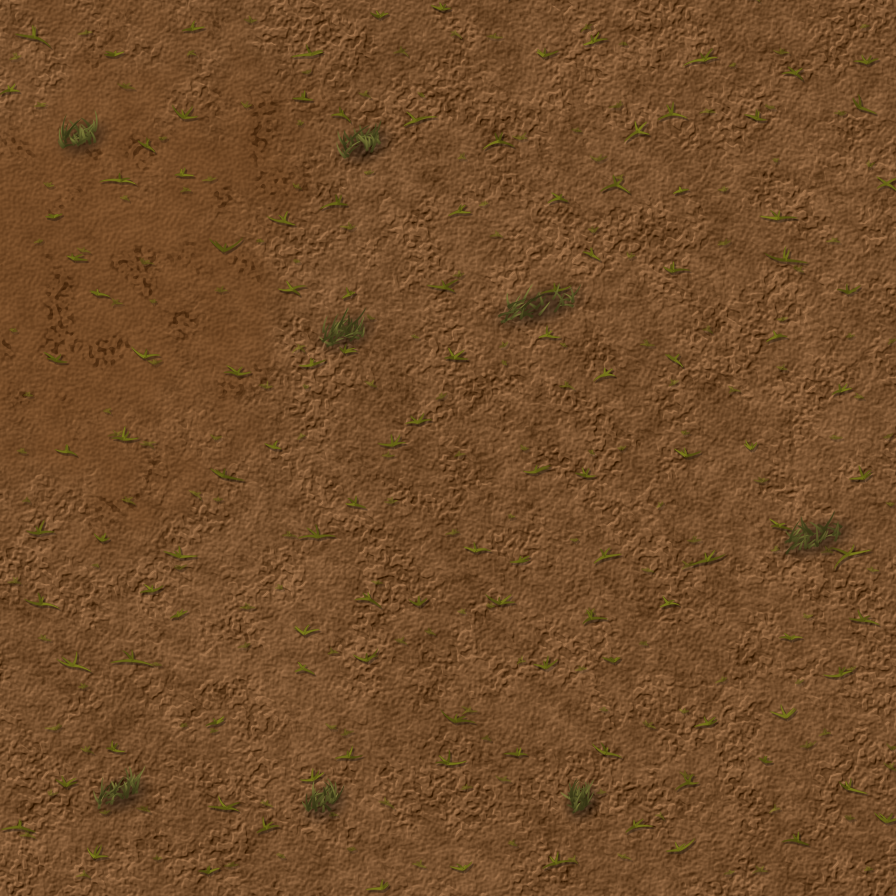
A three.js fragment shader for this texture:

```glsl
varying vec2 vUv;

const vec3 SOIL_DARK = vec3(0.28, 0.165, 0.06);
const vec3 SOIL_LIGHT = vec3(0.52, 0.36, 0.22);
const vec3 SMOOTH_TINT = vec3(0.99, 0.94, 0.85);
const vec3 SPRIG_DARK = vec3(0.31, 0.30, 0.05);
const vec3 SPRIG_LIGHT = vec3(0.50, 0.50, 0.11);
const vec3 TUFT_DARK = vec3(0.20, 0.19, 0.07);
const vec3 TUFT_LIGHT = vec3(0.50, 0.49, 0.23);
const vec2 TO_LIGHT = vec2(-0.6, 0.8);
const vec2 SMOOTH_CENTRE = vec2(0.10, 0.70);
const float SOIL_TONE = 0.73;
const float RELIEF_STEP = 0.0019;
const float RELIEF_GAIN = 0.85;
const float CAVITY_GAIN = 0.24;
const float CLOD_FREQ = 98.0;
const float GRIT_FREQ = 235.0;
const float SPRIG_GRID = 11.0;
const float SPRIG_LENGTH = 0.031;
const float SPRIG_WIDTH = 0.0019;
const float TUFT_GRID = 4.0;
const float TUFT_SHARE = 0.27;
const float EDGE = 0.0010;
const float TAU = 6.2832;
const mat2 TURN = mat2(0.8, 0.6, -0.6, 0.8);

vec2 hash2(vec2 p) {
  vec3 q = fract(p.xyx * vec3(0.1031, 0.1030, 0.0973));
  q += dot(q, q.yzx + 33.33);
  return fract((q.xx + q.yz) * q.zy);
}

float cornerSlope(vec2 cell, vec2 offset) {
  float angle = TAU * hash2(cell).x;
  return dot(vec2(cos(angle), sin(angle)), offset);
}

float gradientNoise(vec2 p) {
  vec2 i = floor(p), f = fract(p), o = vec2(1.0, 0.0);
  vec2 u = f * f * f * (f * (f * 6.0 - 15.0) + 10.0);
  float low = mix(cornerSlope(i, f), cornerSlope(i + o, f - o), u.x);
  float high = mix(cornerSlope(i + o.yx, f - o.yx), cornerSlope(i + 1.0, f - 1.0), u.x);
  return mix(low, high, u.y);
}

// Flat-topped clods with finer grit over them
float soilHeight(vec2 p, float clodAmount) {
  vec2 turned = TURN * p;
  float lumps = gradientNoise(p * CLOD_FREQ) + 0.7 * gradientNoise(turned * CLOD_FREQ * 1.9 + 31.0);
  float clods = smoothstep(-0.28, 0.26, lumps) - 0.5;
  return clodAmount * clods + 0.55 * gradientNoise(TURN * turned * GRIT_FREQ + 57.0);
}

vec3 soil(vec2 p) {
  float broad = gradientNoise(p * 5.0 + 3.0);
  float patches = gradientNoise(p * 13.0 + 11.0) + 0.7 * gradientNoise(TURN * p * 31.0);
  float reach = length((p - SMOOTH_CENTRE) * vec2(1.0, 0.75)) + 0.15 * broad + 0.08 * patches;
  float smoothArea = 1.0 - smoothstep(0.08, 0.30, reach);

  // Directional light on the relief, darker hollows
  float clodAmount = mix(0.36, 1.0, smoothstep(-0.2, 0.35, patches)) * (1.0 - 0.72 * smoothArea);
  float here = soilHeight(p, clodAmount);
  float relief = here - soilHeight(p + TO_LIGHT * RELIEF_STEP, clodAmount);
  float tone = SOIL_TONE + (RELIEF_GAIN * relief + CAVITY_GAIN * here) * (1.0 - 0.3 * smoothArea);

  // Pale and dark stains
  float stains = gradientNoise(TURN * p * 50.0 + 7.0) + 0.6 * gradientNoise(p * 24.0 + 19.0);
  tone += 0.18 * broad + 0.34 * stains * (1.0 - 0.5 * smoothArea);

  // Clusters of small pits, mostly in the smooth area
  float cluster = smoothstep(0.08, 0.32, gradientNoise(p * 22.0 + 41.0));
  float pits = smoothstep(0.0, 0.3, gradientNoise(TURN * p * 150.0 + 5.0));
  tone -= cluster * pits * mix(0.25, 0.60, smoothArea);

  vec3 color = mix(SOIL_DARK, SOIL_LIGHT, clamp(tone, -0.4, 1.45));
  return color * mix(vec3(1.0), SMOOTH_TINT, smoothArea);
}

// Coverage of a curved, tapering blade rooted at the origin
float blade(vec2 d, float angle, float len, float bend, float width) {
  vec2 axis = vec2(cos(angle), sin(angle));
  float along = dot(d, axis) / len;
  float across = dot(d, vec2(-axis.y, axis.x)) - bend * len * along * along;
  float halfWidth = width * (1.0 - 0.7 * clamp(along, 0.0, 1.0));
  float ends = smoothstep(-0.1, 0.05, along) * (1.0 - smoothstep(0.85, 1.05, along));
  return ends * (1.0 - smoothstep(halfWidth - EDGE, halfWidth + EDGE, abs(across)));
}

// Scattered sprigs, each a low fan of a few blades
vec3 addSprigs(vec3 color, vec2 p, float grid, float size, float opacity) {
  float cover = 0.0, shadow = 0.0, tint = 0.0;
  for (int j = -1; j <= 1; j++) for (int i = -1; i <= 1; i++) {
    vec2 cell = floor(p * grid) + vec2(float(i), float(j));
    vec2 d = p - (cell + 0.5 + 0.85 * (hash2(cell + grid) - 0.5)) / grid;
    float scale = size * mix(0.5, 1.0, hash2(cell + 71.0).x);
    for (int k = 0; k < 4; k++) {
      vec2 r = hash2(cell * 5.0 + float(k) * 17.3 + grid);
      float angle = mix(-0.5, 3.6, (float(k) + r.x) / 4.0);
      float len = scale * mix(0.5, 1.0, r.y) * mix(1.0, 0.55, abs(sin(angle)));
      float bend = 0.8 * (fract(r.x * 13.0) - 0.5);
      float c = blade(d, angle, len, bend, SPRIG_WIDTH);
      tint = mix(tint, fract(r.y * 9.0), c);
      cover = max(cover, c);
      shadow = max(shadow, blade(d + TO_LIGHT * 0.003, angle, len, bend, SPRIG_WIDTH * 1.3));
    }
  }
  color *= 1.0 - 0.36 * shadow * opacity;
  return mix(color, mix(SPRIG_DARK, SPRIG_LIGHT, tint), cover * opacity);
}

// Rare dense tufts with a soft ground shadow
vec3 addTuft(vec3 color, vec2 p) {
  vec2 cell = floor(p * TUFT_GRID);
  vec2 pick = hash2(cell + 23.0);
  if (pick.x > TUFT_SHARE) return color;
  vec2 d = p - (cell + mix(vec2(0.32), vec2(0.68), hash2(cell + 9.0))) / TUFT_GRID;
  vec2 spread = vec2(mix(0.010, 0.045, pick.y * pick.y), 0.010);
  d.y -= 0.25 * d.x;
  vec2 s = (d + TO_LIGHT * 0.008) / (spread + 0.012);
  color *= 1.0 - 0.42 * (1.0 - smoothstep(0.2, 1.2, length(s)));
  for (int k = 0; k < 36; k++) {
    vec2 r = hash2(cell * 3.0 + float(k) * 7.7);
    vec2 q = hash2(cell + float(k) * 3.1 + 50.0);
    vec2 root = (r - 0.5) * 2.0 * spread - vec2(0.0, 0.005);
    float len = mix(0.010, 0.023, q.y);
    float c = blade(d - root, mix(0.3, 2.7, q.x), len, r.x - 0.5, 0.0016);
    float lit = fract(q.x * 11.0) * smoothstep(-0.2, 0.9, length(d - root) / len + 0.2);
    color = mix(color, mix(TUFT_DARK, TUFT_LIGHT, lit), c);
  }
  return color;
}

void main() {
  vec3 color = soil(vUv);
  color = addSprigs(color, vUv, SPRIG_GRID * 1.2, SPRIG_LENGTH * 0.45, 0.5);
  color = addSprigs(color, vUv, SPRIG_GRID, SPRIG_LENGTH, 0.92);
  color = addTuft(color, vUv);
  gl_FragColor = vec4(color, 1.0);
}
```
